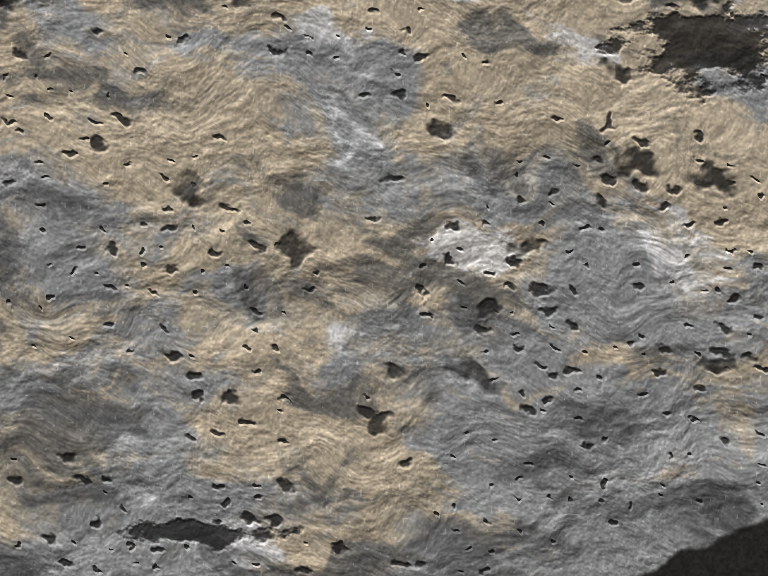
Write a Shadertoy shader that draws this texture.

```glsl
// Weathered, pitted rock face: sandy crust, grey stains, dark hollows and pale deposits.

const vec3 SAND     = vec3(0.625, 0.575, 0.500);
const vec3 GREY     = vec3(0.490, 0.492, 0.492);
const vec3 CHARCOAL = vec3(0.300, 0.300, 0.298);
const vec3 PALE     = vec3(0.720, 0.715, 0.715);
const vec3 SHADOW   = vec3(0.120, 0.118, 0.115);

float hash(vec2 p) {
    vec3 q = fract(p.xyx * 0.1031);
    q += dot(q, q.yzx + 33.33);
    return fract((q.x + q.y) * q.z);
}

float noise(vec2 p) {
    vec2 cell = floor(p), f = fract(p);
    f = f * f * (3.0 - 2.0 * f);
    float low  = mix(hash(cell), hash(cell + vec2(1, 0)), f.x);
    float high = mix(hash(cell + vec2(0, 1)), hash(cell + vec2(1, 1)), f.x);
    return mix(low, high, f.y);
}

float fbm(vec2 p, int octaves, float gain) {
    float sum = 0.0, total = 0.0, amplitude = 1.0;
    for (int i = 0; i < octaves; i++) {
        sum += amplitude * noise(p);
        total += amplitude;
        amplitude *= gain;
        p = mat2(0.98, 0.2, -0.2, 0.98) * p * 2.03 + 17.3;
    }
    return sum / total;
}

// Offsets p so that straight outlines become ragged
vec2 ragged(vec2 p, float scale, float amount) {
    return p + amount * (vec2(fbm(p * scale, 3, 0.6), fbm(p * scale + 51.7, 3, 0.6)) - 0.5);
}

// Clustered holes, one at most in each cell; returns depth 0..1
float pits(vec2 p, float cells, float density, float seed) {
    vec2 q = p * vec2(0.72, 1.0) * cells;
    float depth = 0.0;
    for (int j = -1; j <= 1; j++)
    for (int i = -1; i <= 1; i++) {
        vec2 cell = floor(q) + vec2(i, j);
        vec2 key = cell + seed;
        vec2 centre = cell + 0.2 + 0.6 * vec2(hash(key), hash(key + 31.0));
        float cluster = smoothstep(0.25, 0.7, noise(key * 0.27));
        float size = hash(key + 67.0);
        float radius = mix(0.12, 0.40, size * size);
        vec2 d = q - centre;
        d.y = (d.y + 0.25 * d.x) * 1.35;
        float hole = 1.0 - smoothstep(radius * 0.4, radius, length(d));
        depth = max(depth, hole * step(hash(key + 93.0), density * cluster));
    }
    return depth;
}

// Ragged elliptical cavity; returns depth 0..1
float cavity(vec2 p, vec2 centre, vec2 size, float roughness) {
    float inside = 1.0 - length((p - centre) / size);
    return smoothstep(0.0, 0.35, inside + roughness * (fbm(p * vec2(16.0, 24.0), 5, 0.6) - 0.5));
}

float hollows(vec2 p) {
    vec2 q = ragged(p, 38.0, 0.028);
    float small = pits(q, 27.0, 0.62, 11.0);
    float large = pits(ragged(p, 26.0, 0.06), 9.5, 0.62, 140.0);
    float depth = max(small, large * (0.45 + 0.9 * fbm(p * 40.0, 3, 0.6)));
    depth = max(depth, cavity(p, vec2(1.24, 0.91), vec2(0.15, 0.07), 2.4));
    depth = max(depth, cavity(p, vec2(0.37, 0.075), vec2(0.12, 0.022), 2.0));
    return min(depth, 1.0);
}

float relief(vec2 p, float depth) {
    vec2 q = ragged(p, 5.0, 0.12);
    return fbm(q * vec2(7.0, 11.0), 6, 0.57) - 0.12 * depth;
}

void mainImage(out vec4 fragColor, in vec2 fragCoord) {
    vec2 p = fragCoord / iResolution.y;
    vec2 strata = ragged(p + vec2(0.0, 0.08 * p.x), 6.0, 0.16);

    // Crust, stains and deposits
    float edges = smoothstep(0.2, 0.0, p.y) + 0.5 * smoothstep(1.0, 1.33, p.x);
    float greyness = fbm(strata * vec2(3.6, 6.5) + 4.0, 6, 0.62) + 0.08 * edges;
    float stain = fbm(strata * vec2(7.0, 14.0) + 29.0, 6, 0.6) + 0.04 * edges;
    float deposit = fbm(strata * vec2(5.0, 9.0) + 73.0, 6, 0.58);
    vec3 colour = mix(SAND, GREY, smoothstep(0.45, 0.60, greyness));
    colour = mix(colour, CHARCOAL, 0.75 * smoothstep(0.52, 0.70, stain));
    colour = mix(colour, PALE, 0.8 * smoothstep(0.64, 0.73, deposit));

    // Holes and light falling from above
    vec2 towardLight = vec2(-0.0015, 0.004);
    float depth = hollows(p);
    float slope = relief(p, depth) - relief(p + towardLight, hollows(p + towardLight));
    colour = mix(colour, SHADOW, 0.78 * depth);
    colour *= 1.0 + clamp(slope * 5.0, -0.5, 0.4);

    // Sandy grain and bright flecks
    float grain = 0.20 * (noise(p * 240.0) - 0.5) + 0.12 * (noise(p * 115.0 + 9.0) - 0.5);
    float fleck = smoothstep(0.86, 0.97, noise(p * 150.0 + 40.0));
    colour *= 1.0 + grain;
    colour += 0.10 * fleck * (1.0 - depth);

    // Shaded gap under the lower right corner
    float gap = 0.42 * (p.x - 1.09) - p.y + 0.03 * (fbm(p * 22.0, 4, 0.5) - 0.5);
    colour = mix(colour, SHADOW * (1.2 + 2.0 * grain), smoothstep(-0.004, 0.008, gap));

    fragColor = vec4(clamp(colour, 0.0, 1.0), 1.0);
}
```
